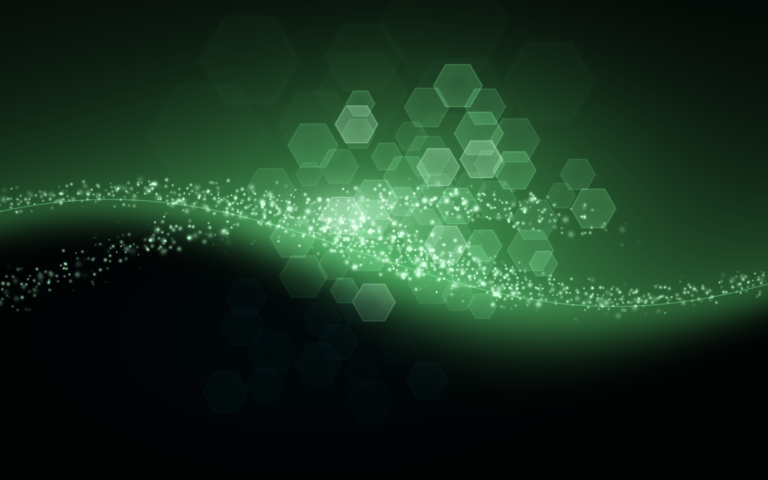
Reproduce this background procedurally as a Shadertoy shader.

```glsl
const vec3 LEAF = vec3(0.44, 1.0, 0.52);
const vec3 MINT = vec3(0.48, 1.0, 0.60);
const vec3 SPARK = vec3(0.70, 1.0, 0.77);
const vec3 TEAL = vec3(0.10, 0.85, 1.0);
const vec3 NIGHT = vec3(0.002, 0.010, 0.011);
const vec2 GLOW_CENTRE = vec2(0.90, 0.59);
const vec2 GLOW_SIZE = vec2(0.46, 0.29);
const vec2 CLUSTER_CENTRE = vec2(0.89, 0.585);
const vec2 CLUSTER_SIZE = vec2(0.35, 0.25);
const vec2 ACCENT_CENTRE = vec2(0.833, 0.5625);
const vec2 HOT_SPOT = vec2(0.75, 0.56);
const float WAVE_MID = 0.473;
const float WAVE_HEIGHT = 0.1115;
const float WAVE_CREST = 0.229;
const float WAVE_HALF = 1.052;
const float PI = 3.14159;
const float GOLDEN_ANGLE = 2.39996;

float hash(float n) { return fract(sin(n * 12.9898) * 43758.55); }

vec3 hash3(vec2 cell) {
    float n = dot(cell, vec2(1.271, 3.117));
    return vec3(hash(n), hash(n + 17.3), hash(n + 41.7));
}

float bell(float x, float centre, float width) {
    float t = (x - centre) / width;
    return exp(-t * t);
}

float bell2(vec2 p, vec2 centre, vec2 size) {
    vec2 t = (p - centre) / size;
    return exp(-dot(t, t));
}

float wave(float x) {
    return WAVE_MID + WAVE_HEIGHT * cos(PI * (x - WAVE_CREST) / WAVE_HALF);
}

// Translucent flat-topped hexagon with a brighter rim
float hexagon(vec2 p, float radius, float soft) {
    vec2 q = abs(p);
    float d = max(q.y, q.x * 0.866 + q.y * 0.5) - radius * 0.866;
    float fill = 1.0 - smoothstep(-soft, soft, d);
    float rim = 1.0 - smoothstep(0.0, 1.2 * soft, abs(d + soft));
    return fill * (0.75 + 0.25 * smoothstep(-radius, 0.0, d)) + 0.5 * rim;
}

// Hexagons spread along a golden-angle spiral
float hexField(vec2 p, int count, vec2 centre, vec2 size, vec2 radii, float soft, float seed) {
    float sum = 0.0;
    for (int i = 0; i < count; i++) {
        float n = float(i) + seed;
        float reach = pow((float(i) + 0.5) / float(count), 0.65);
        float angle = float(i) * GOLDEN_ANGLE + seed + 0.5 * hash(n);
        vec2 at = centre + size * reach * vec2(cos(angle), sin(angle));
        float radius = mix(radii.x, radii.y, hash(n + 9.1));
        sum += hexagon(p - at, radius, soft) * mix(0.35, 1.0, hash(n + 23.7));
    }
    return sum;
}

// Likelihood of a spark: one band on the wave, one crossing it
float sparkDensity(vec2 p) {
    float middle = bell(p.x, 0.80, 0.34);
    float along = bell(p.y, wave(p.x) + 0.012 + 0.025 * middle, 0.021 + 0.032 * middle);
    float arc = 0.577 - 0.288 * (p.x - 0.833) * (p.x - 0.833);
    float across = bell(p.y, arc, 0.038) * (1.0 - smoothstep(1.1, 1.4, p.x));
    return max(along * (0.75 + 0.25 * middle), 0.5 * across);
}

float sparks(vec2 p, float cellSize, float radius, float seed) {
    vec2 home = floor(p / cellSize);
    float sum = 0.0;
    for (int j = -1; j <= 1; j++) {
        for (int i = -1; i <= 1; i++) {
            vec2 cell = home + vec2(i, j);
            vec3 h = hash3(cell + seed);
            vec2 at = (cell + h.xy) * cellSize;
            float size = radius * mix(0.65, 1.2, hash(h.x * 91.0 + h.y));
            float present = smoothstep(0.0, 0.12, sparkDensity(at) * 0.95 - h.z);
            sum += present * bell2(p, at, vec2(size)) * mix(0.45, 1.2, h.y);
        }
    }
    return sum;
}

vec3 addLight(vec3 base, vec3 tint, float amount) {
    return base + (1.0 - base) * tint * clamp(amount, 0.0, 1.0);
}

void mainImage(out vec4 fragColor, in vec2 fragCoord) {
    vec2 p = (fragCoord - 0.5 * iResolution.xy) / iResolution.y + vec2(0.8, 0.5);
    float px = 1.0 / iResolution.y;
    float d = p.y - wave(p.x);
    float middle = bell(p.x, 0.80, 0.40);

    // Green haze above the wave, fading quickly below it
    float underWidth = 0.055 + 0.06 * bell(p.x, 0.97, 0.42);
    float fade = d < 0.0 ? bell(d, 0.0, underWidth) : 1.0;
    float haze = 0.39 * exp(-max(d, 0.0) / 0.23) * (0.78 + 0.22 * middle);
    haze += 0.32 * bell2(p, GLOW_CENTRE, GLOW_SIZE);
    vec3 col = NIGHT + LEAF * haze * fade;
    col += TEAL * 0.025 * bell2(p, vec2(0.65, 0.30), vec2(0.40, 0.20));

    // Large faint shapes above and teal ones below
    float large = hexField(p, 9, vec2(0.83, 0.81), vec2(0.50, 0.17), vec2(0.08, 0.14), 0.006, 3.0);
    col = addLight(col, LEAF, 0.024 * large * fade);
    float deep = hexField(p, 13, vec2(0.66, 0.26), vec2(0.27, 0.15), vec2(0.035, 0.053), px, 61.0);
    col = addLight(col, TEAL, 0.026 * deep);

    // Main cluster and brighter accents
    float lit = mix(0.32, 1.0, fade);
    float cluster = hexField(p, 46, CLUSTER_CENTRE, CLUSTER_SIZE, vec2(0.028, 0.054), px, 11.0);
    col = addLight(col, MINT, 0.20 * cluster * lit);
    for (int i = 0; i < 6; i++) {
        float n = float(i);
        float angle = 0.84 + 1.2 * n;
        float reach = 0.16 - 0.04 * cos(PI * n);
        vec2 at = ACCENT_CENTRE + reach * vec2(cos(angle), sin(angle));
        col = addLight(col, SPARK, 0.28 * hexagon(p - at, 0.046, px) * lit);
    }
    col = addLight(col, SPARK, 0.42 * bell2(p, HOT_SPOT, vec2(0.13, 0.055)));

    // Thin wave line and its sparks
    float line = 1.0 - smoothstep(0.0, 0.0008 + px, abs(d));
    col = addLight(col, MINT, 0.27 * line + 0.14 * exp(-abs(d) / 0.025) * middle);
    float fine = sparks(p, 0.0098, 0.0030, 5.0);
    float coarse = sparks(p, 0.0195, 0.0054, 37.0);
    col = addLight(col, SPARK, fine * (0.62 + 0.3 * middle) + coarse * (0.3 + 0.8 * middle));

    fragColor = vec4(clamp(col, 0.0, 1.0), 1.0);
}
```
